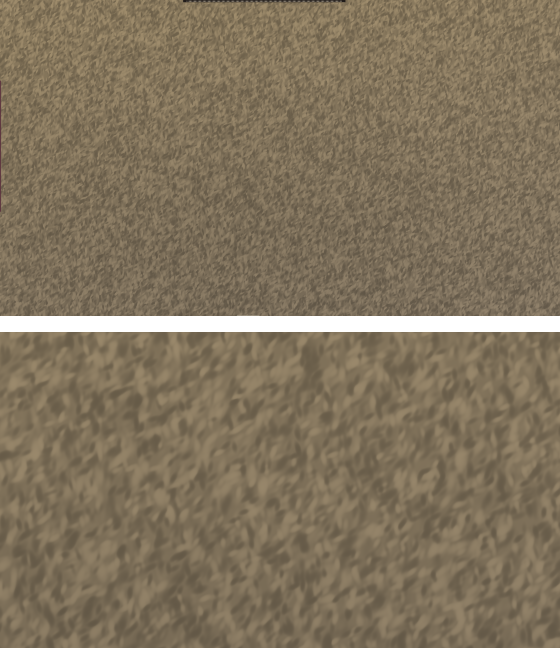
Top: the whole. Bottom: its middle third, enlarged.
This texture is drawn by a WebGL 1 fragment shader. Its source:

```glsl
precision highp float;
uniform vec2 u_resolution;

const vec3 CARPET = vec3(0.497, 0.443, 0.354);
const vec3 WARM_TINT = vec3(1.01, 1.0, 0.96);
const vec3 COOL_TINT = vec3(0.995, 1.0, 1.04);
const vec3 METAL_DARK = vec3(0.13, 0.11, 0.10);
const vec3 METAL_LIGHT = vec3(0.66, 0.62, 0.55);
const vec3 EDGE_PURPLE = vec3(0.36, 0.20, 0.24);
const float COARSE_CELLS = 56.0;   // fleck cells per canvas height
const float CELL_GROWTH = 1.32;    // cell density step between layers
const float FLECK_WIDTH = 0.44;    // relative to fleck length
const float LEAN = 1.13;           // mean fleck angle in radians
const float LEAN_SPREAD = 1.6;
const float FLECK_CONTRAST = 0.285;
const float FLECK_LIMIT = 0.7;     // soft ceiling for piled-up flecks
const float MOTTLE_CONTRAST = 0.06;

float hash(vec2 p) {
  vec3 q = fract(vec3(p.xyx) * 0.1031);
  q += dot(q, q.yzx + 33.33);
  return fract((q.x + q.y) * q.z);
}

float valueNoise(vec2 p) {
  vec2 cell = floor(p);
  vec2 f = fract(p);
  f = f * f * (3.0 - 2.0 * f);
  float low = mix(hash(cell), hash(cell + vec2(1.0, 0.0)), f.x);
  float high = mix(hash(cell + vec2(0.0, 1.0)), hash(cell + 1.0), f.x);
  return mix(low, high, f.y);
}

// Sum of soft slanted fibres, one light or dark fibre per cell
float flecks(vec2 p) {
  vec2 home = floor(p);
  float sum = 0.0;
  for (int j = -1; j <= 1; j++) {
    for (int i = -1; i <= 1; i++) {
      vec2 cell = home + vec2(float(i), float(j));
      vec2 centre = cell + vec2(hash(cell + 17.0), hash(cell + 59.0));
      float angle = LEAN + LEAN_SPREAD * (hash(cell + 83.0) - 0.5);
      vec2 axis = vec2(cos(angle), sin(angle));
      vec2 d = p - centre;
      vec2 local = vec2(dot(d, axis), dot(d, vec2(-axis.y, axis.x)) / FLECK_WIDTH);
      float body = max(0.0, 1.0 - dot(local, local));
      sum += body * body * body * (2.0 * hash(cell + 131.0) - 1.0);
    }
  }
  return sum;
}

float softLimit(float x) {
  float r = x / FLECK_LIMIT;
  return x / sqrt(1.0 + r * r);
}

float softBox(vec2 p, vec2 low, vec2 high, float blur) {
  vec2 inside = smoothstep(low - blur, low + blur, p)
              * (1.0 - smoothstep(high - blur, high + blur, p));
  return inside.x * inside.y;
}

// Broad room light: bright at the top, dim below the centre
float roomLight(vec2 uv) {
  vec2 d = (uv - vec2(0.42, 0.24)) / vec2(0.36, 0.34);
  float dim = exp(-dot(d, d));
  return 0.972 + 0.085 * uv.y - 0.05 * dim;
}

void main() {
  vec2 uv = gl_FragCoord.xy / u_resolution;
  vec2 p = gl_FragCoord.xy / u_resolution.y;
  float aspect = u_resolution.x / u_resolution.y;
  float blur = 0.75 / u_resolution.y;

  // Carpet pile
  float grain = 0.0;
  float cells = COARSE_CELLS;
  for (int k = 0; k < 3; k++) {
    grain += flecks(p * cells + 40.0 * float(k + 1));
    cells *= CELL_GROWTH;
  }
  grain = softLimit(grain);
  float mottle = 0.5 * valueNoise(p * 19.0) + 0.5 * valueNoise(p * 41.0 + 9.0) - 0.5;
  float shade = roomLight(uv) * (1.0 + FLECK_CONTRAST * grain + MOTTLE_CONTRAST * mottle);
  float warmth = clamp(0.15 + 0.85 * uv.y + 0.25 * (0.5 - uv.x), 0.0, 1.0);
  vec3 color = CARPET * shade * mix(COOL_TINT, WARM_TINT, warmth);

  // Ribbed metal strip at the top edge
  float strip = softBox(p, vec2(0.327 * aspect, 0.993), vec2(0.617 * aspect, 1.1), blur);
  float rim = softBox(p, vec2(0.333 * aspect, 0.994), vec2(0.61 * aspect, 0.998), blur);
  float ribs = 0.5 + 0.3 * sin(p.x * 420.0);
  color = mix(color, mix(METAL_DARK, METAL_LIGHT, rim * ribs), strip);

  // Slivers at the left and bottom edges
  float purple = softBox(p, vec2(-0.1, 0.33), vec2(0.003, 0.745), blur);
  float pale = softBox(p, vec2(0.423 * aspect, -0.1), vec2(0.463 * aspect, 0.003), blur);
  color = mix(color, EDGE_PURPLE, purple);
  color = mix(color, METAL_LIGHT, 0.7 * pale);

  gl_FragColor = vec4(color, 1.0);
}
```
